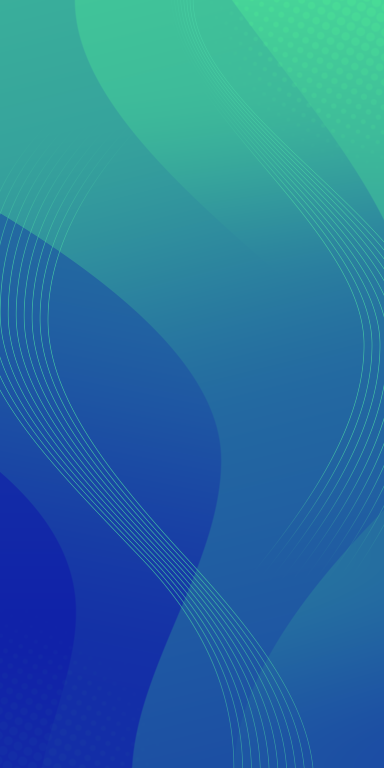
This background is drawn by a WebGL 1 fragment shader. Its source:

```glsl
precision highp float;
uniform vec2 u_resolution;

// Cubic x(y) between two knots, each given as (y, x, dx/dy)
float arc(float y, vec3 a, vec3 b) {
  float h = b.x - a.x;
  float t = (y - a.x) / h;
  float u = 1.0 - t;
  float ease = t * t * (3.0 - 2.0 * t);
  return mix(a.y, b.y, ease) + h * t * u * (u * a.z - t * b.z);
}

// Two arcs joined at the middle knot
float wave(float y, vec3 top, vec3 middle, vec3 bottom) {
  return y > middle.x ? arc(y, top, middle) : arc(y, middle, bottom);
}

// Coverage of everything right of an edge
float rightOf(float edge, float x, float px) {
  return smoothstep(-px, px, x - edge);
}

// Ten fine lines spread evenly from left to right
float strands(float x, float left, float right, float slope, float px) {
  float gap = (right - left) / 9.0;
  float s = (x - left) / gap;
  float nearest = clamp(floor(s + 0.5), 0.0, 9.0);
  float d = abs(s - nearest) * gap / sqrt(1.0 + slope * slope);
  return 1.0 - smoothstep(0.0, 0.9 * px, d);
}

// Outer (side 0) and inner (side 1) borders of the left ribbon
float leftBorder(float y, float side) {
  vec3 top = mix(vec3(1.688, 0.135, 1.0), vec3(1.688, 0.378, 0.95), side);
  vec3 bulge = mix(vec3(1.193, -0.062, 0.0), vec3(1.167, 0.125, 0.0), side);
  vec3 waist = mix(vec3(0.542, 0.372, -0.95), vec3(0.542, 0.49, -0.92), side);
  vec3 foot = mix(vec3(0.0, 0.609, 0.0), vec3(0.0, 0.815, -0.1), side);
  return y > waist.x ? wave(y, top, bulge, waist) : arc(y, waist, foot);
}

float leftRibbon(vec2 p, float px) {
  float a = leftBorder(p.y, 0.0);
  float b = leftBorder(p.y, 1.0);
  float slope = (leftBorder(p.y + 0.01, 1.0) - b) / 0.01;
  float fade = (1.0 - smoothstep(1.25, 1.7, p.y)) * mix(0.4, 0.62, smoothstep(0.1, 0.6, p.y));
  return strands(p.x, a, b, slope, px) * fade;
}

float rightRibbon(vec2 p, float px) {
  vec3 topA = vec3(2.0, 0.43, -0.1), topB = vec3(2.0, 0.503, 0.0);
  vec3 midA = vec3(1.102, 0.948, 0.0), midB = vec3(1.102, 1.135, 0.0);
  vec3 endA = vec3(0.4375, 0.6, 0.85), endB = vec3(0.4375, 0.872, 0.75);
  float a = wave(p.y, topA, midA, endA);
  float b = wave(p.y, topB, midB, endB);
  float slope = (wave(p.y + 0.01, topA, midA, endA) - a) / 0.01;
  float across = smoothstep(0.0, 1.0, (p.x - a) / (b - a));
  float fade = mix(1.0, across, smoothstep(1.45, 1.8, p.y)) * smoothstep(0.48, 0.9, p.y);
  return strands(p.x, a, b, slope, px) * fade * 0.6;
}

// Tilted halftone whose dots shrink away from a corner
float halftone(vec2 p, vec2 corner, float reach, float px) {
  float pitch = 0.029;
  float strength = 1.0 - smoothstep(0.0, reach, distance(p, corner));
  vec2 q = mat2(0.88, 0.47, -0.47, 0.88) * (p - corner) / pitch;
  float d = length(fract(q) - 0.5) * pitch;
  float radius = pitch * mix(0.12, 0.42, strength);
  return (1.0 - smoothstep(radius - px, radius + px, d)) * smoothstep(0.0, 0.3, strength);
}

// Indigo to blue to mint, indexed by brightness
vec3 ramp(float level) {
  vec3 indigo = vec3(0.06, 0.12, 0.66);
  vec3 blue = vec3(0.14, 0.42, 0.63);
  vec3 mint = vec3(0.29, 0.88, 0.59);
  vec3 low = mix(indigo, blue, clamp((level - 0.12) / 0.30, 0.0, 1.0));
  return mix(low, mint, clamp((level - 0.42) / 0.46, 0.0, 1.0));
}

void main() {
  vec2 p = gl_FragCoord.xy / u_resolution * vec2(1.0, 2.0);
  float px = 1.0 / u_resolution.x;

  // Backdrop, its bands tilted
  float along = p.y - 0.25 * (p.x - 0.5);
  float level = 0.31 + 0.11 * along + 0.14 * smoothstep(0.85, 1.75, along);

  // Upper sheet, dissolving downwards
  float edge = arc(p.y, vec3(2.0, 0.195, 0.0), vec3(1.318, 0.69, -1.15));
  level += 0.09 * rightOf(edge, p.x, px) * smoothstep(1.25, 1.8, p.y);

  // Bright top right corner
  edge = arc(p.y, vec3(2.0, 0.604, -0.72), vec3(1.427, 1.0, -0.5));
  float corner = rightOf(edge, p.x, px) * step(1.4, p.y);
  level = mix(level, 0.83 - 0.28 * (2.0 - p.y), corner);

  // Large blue swell on the left
  edge = wave(p.y, vec3(1.445, 0.0, -1.65), vec3(0.802, 0.576, 0.0), vec3(0.0, 0.344, 0.05));
  float swell = 1.0 - rightOf(edge, p.x, px);
  float lift = p.y + 0.2 * (p.x - 0.3);
  level = mix(level, 0.18 + 0.24 * smoothstep(0.15, 1.5, lift), swell);

  // Deep indigo swell at the lower left
  edge = wave(p.y, vec3(0.771, 0.0, -1.15), vec3(0.406, 0.198, 0.0), vec3(0.0, 0.109, 0.2));
  float deep = 1.0 - rightOf(edge, p.x, px);
  float depth = mix(0.45, 1.0, smoothstep(0.0, 0.4, p.y));
  level = mix(level, 0.13 + 0.04 * smoothstep(0.3, 0.8, p.y), deep * depth);

  // Lower right hill
  edge = arc(p.y, vec3(0.672, 1.0, 0.98), vec3(0.0, 0.609, 0.05));
  float hill = 0.33 + 0.13 * smoothstep(0.0, 0.55, p.y) - 0.1 * (p.x - 0.7);
  level = mix(level, hill, rightOf(edge, p.x, px));

  // Halftone corners
  level += 0.03 * halftone(p, vec2(1.0, 2.0), 0.52, px);
  level += 0.02 * halftone(p, vec2(0.0), 0.48, px);

  // Line ribbons
  vec3 color = ramp(level);
  vec3 lineColor = vec3(0.28, 0.82, 0.64);
  color = mix(color, lineColor, leftRibbon(p, px));
  color = mix(color, lineColor, rightRibbon(p, px));
  gl_FragColor = vec4(color, 1.0);
}
```
